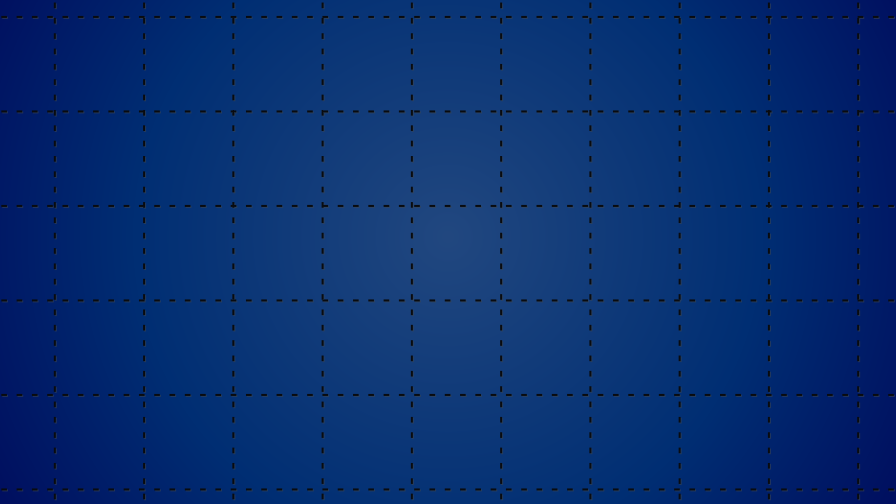
A WebGL 2 fragment shader for this pattern:

```glsl
#version 300 es
precision highp float;
// Dashed, slightly embossed grid on a deep blue radial gradient.

uniform vec2 u_resolution;
out vec4 fragColor;

// All lengths are fractions of the canvas height.
#define CELL_SIZE    vec2(0.1771, 0.1875)
#define GRID_ORIGIN  vec2(0.1088, 0.0289)
#define DASH_PERIOD  vec2(0.03034, 0.03045)
#define DASH_ORIGIN  vec2(0.6150, 0.6544)
#define DASH_LENGTH  0.0112
#define DASH_WIDTH   0.0040
#define EMBOSS_SHIFT vec2(0.0019, -0.0019)
#define GLOW_CENTER  vec2(0.889, 0.53)
#define MID_RADIUS   0.62
#define EDGE_RADIUS  1.02

const vec3 GLOW_BLUE = vec3(0.130, 0.280, 0.500);
const vec3 MID_BLUE  = vec3(0.000, 0.180, 0.450);
const vec3 EDGE_BLUE = vec3(0.000, 0.060, 0.375);
const vec3 DASH_INK  = vec3(0.035, 0.045, 0.060);
const vec3 DASH_RIM  = vec3(0.240, 0.270, 0.300);

// Signed offset to the nearest multiple of period.
vec2 repeatCentered(vec2 p, vec2 period) {
    return (fract(p / period + 0.5) - 0.5) * period;
}

// Antialiased coverage of a centered box.
float boxCoverage(vec2 p, vec2 size, float pixel) {
    vec2 c = clamp((0.5 * size - abs(p)) / pixel + 0.5, 0.0, 1.0);
    return c.x * c.y;
}

// Coverage of the dashes on both sets of grid lines.
float dashedGrid(vec2 p, float pixel) {
    vec2 line = repeatCentered(p - GRID_ORIGIN, CELL_SIZE);
    vec2 dash = repeatCentered(p - DASH_ORIGIN, DASH_PERIOD);
    vec2 size = vec2(DASH_LENGTH, DASH_WIDTH);
    float horizontal = boxCoverage(vec2(dash.x, line.y), size, pixel);
    float vertical = boxCoverage(vec2(line.x, dash.y), size.yx, pixel);
    return max(horizontal, vertical);
}

// Three-stop radial gradient.
vec3 background(vec2 p) {
    float r = distance(p, GLOW_CENTER);
    vec3 inner = mix(GLOW_BLUE, MID_BLUE, min(r / MID_RADIUS, 1.0));
    float outer = clamp((r - MID_RADIUS) / (EDGE_RADIUS - MID_RADIUS), 0.0, 1.0);
    return mix(inner, EDGE_BLUE, outer);
}

void main() {
    float pixel = 1.0 / u_resolution.y;
    vec2 p = gl_FragCoord.xy * pixel;

    vec3 color = background(p);
    color = mix(color, DASH_RIM, 0.6 * dashedGrid(p - EMBOSS_SHIFT, pixel));
    color = mix(color, DASH_INK, dashedGrid(p, pixel));
    fragColor = vec4(color, 1.0);
}
```
